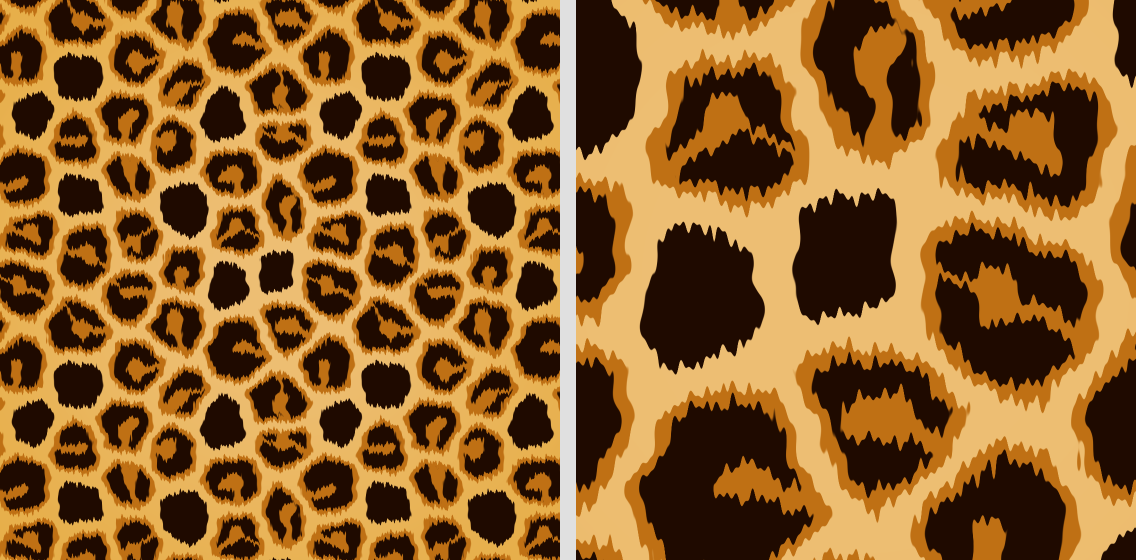
Left, the full canvas; right, a detail of the centre.
Reproduce this pattern procedurally as a WebGL 1 fragment shader.

```glsl
precision highp float;

uniform vec2 u_resolution;

const float TAU = 6.28318;
const float TILE = 0.5495;           // tile side in canvas units
const vec2 GRID = vec2(6.0, 5.0);    // rosettes per tile, even column count
const float JITTER = 0.46;
const float SIZE_SPREAD = 0.2;
const float SOLID_SHARE = 0.17;
const float GAP = 0.08;              // lengths below are in column widths
const float RIM = 0.085;
const float ROUNDING = 0.2;
const float FUR = 0.0032;            // hair length in tile units
const float WOBBLE = 0.0045;

const vec3 SAND = vec3(0.93, 0.745, 0.45);
const vec3 HONEY = vec3(0.905, 0.685, 0.29);
const vec3 TAN = vec3(0.75, 0.44, 0.08);
const vec3 UMBER = vec3(0.12, 0.04, 0.0);

// Wrapped cell hash, so every tile is identical
float hash(vec2 cell, float seed) {
  vec2 id = floor(mod(cell + 0.5, GRID));
  return fract(sin(dot(id, vec2(12.9898, 78.233)) + seed * 37.7) * 43758.5);
}

float smoothMin(float a, float b, float k) {
  float h = max(k - abs(a - b), 0.0) / k;
  return min(a, b) - h * h * k * 0.25;
}

// Jittered site of a cell: offset from p in column widths, and size weight
vec3 site(vec2 cell, vec2 p) {
  vec2 jitter = vec2(hash(cell, 1.0), hash(cell, 2.0)) - 0.5;
  vec2 center = cell + 0.5 + JITTER * jitter;
  center.y += 0.5 * mod(cell.x, 2.0) - 0.25;
  float weight = SIZE_SPREAD * (hash(cell, 3.0) - 0.5);
  if (hash(cell, 4.0) < SOLID_SHARE) weight -= 0.16;
  return vec3((center - p) * vec2(1.0, GRID.x / GRID.y), weight);
}

float power(vec3 s) {
  return dot(s.xy, s.xy) - s.z;
}

// Layered sines with whole frequencies: soft outline wobble and upright hairs
vec2 ruffle(vec2 t) {
  vec2 wobble = sin(TAU * (vec2(11.0, 9.0) * t.yx + vec2(4.0, -5.0) * t))
              + 0.6 * sin(TAU * (vec2(19.0, 22.0) * t.yx + vec2(-9.0, 7.0) * t) + 1.3);
  float hair = sin(TAU * (109.0 * t.x + 4.0 * t.y))
             + sin(TAU * (67.0 * t.x - 7.0 * t.y) + 1.0)
             + sin(TAU * (43.0 * t.x + 9.0 * t.y) + 2.0);
  return WOBBLE * wobble + vec2(0.0, FUR * hair);
}

// Channel from the middle of a rosette outwards
float channel(vec2 q, float angle, float halfWidth) {
  vec2 dir = vec2(cos(angle), sin(angle));
  return length(q - dir * clamp(dot(q, dir), 0.0, 1.0)) - halfWidth;
}

// Tan heart of a rosette, opened through its ring on one or two sides
float heart(vec2 q, vec2 cell) {
  float angle = -0.25 * TAU + 3.6 * (hash(cell, 5.0) - 0.5);
  float tilt = TAU * hash(cell, 6.0);
  vec2 r = vec2(cos(tilt) * q.x + sin(tilt) * q.y, cos(tilt) * q.y - sin(tilt) * q.x);
  float d = length(r * vec2(0.8, 1.25)) - mix(0.13, 0.21, hash(cell, 7.0));
  d = smoothMin(d, channel(q, angle, 0.065), 0.12);
  if (hash(cell, 8.0) < 0.4) {
    d = smoothMin(d, channel(q, angle + mix(1.8, 4.2, hash(cell, 9.0)), 0.03), 0.1);
  }
  return d;
}

// Signed insides of the tan patch (x) and of the dark marking (y)
vec2 rosette(vec2 p) {
  vec2 base = floor(p);
  vec2 cell = base;
  vec3 own = vec3(9.0, 9.0, 0.0);
  for (int j = -1; j <= 1; j++) {
    for (int i = -1; i <= 1; i++) {
      vec2 c = base + vec2(float(i), float(j));
      vec3 s = site(c, p);
      if (power(s) < power(own)) {
        own = s;
        cell = c;
      }
    }
  }
  // Rounded distance to the cell borders
  float border = 2.0;
  for (int j = -2; j <= 2; j++) {
    for (int i = -2; i <= 2; i++) {
      if (i != 0 || j != 0) {
        vec3 s = site(cell + vec2(float(i), float(j)), p);
        float d = 0.5 * (power(s) - power(own)) / length(s.xy - own.xy);
        border = smoothMin(border, d, ROUNDING);
      }
    }
  }
  if (hash(cell, 4.0) < SOLID_SHARE) return vec2(-1.0, border - GAP - 0.5 * RIM);
  float dark = smoothMin(border - GAP - RIM, heart(-own.xy, cell), 0.07);
  return vec2(border - GAP, dark);
}

vec3 coat(vec2 uv, float pixel) {
  vec2 t = uv / TILE;
  vec2 inside = rosette((t + ruffle(t)) * GRID);
  vec2 cover = smoothstep(-0.6 * pixel, 0.6 * pixel, inside);
  vec3 color = mix(SAND, HONEY, smoothstep(0.1, 0.7, length(uv - 0.5)));
  color = mix(color, TAN, cover.x);
  return mix(color, UMBER, cover.y);
}

void main() {
  float pixel = GRID.x / (TILE * u_resolution.y);
  vec3 sum = vec3(0.0);
  for (int k = 0; k < 4; k++) {
    vec2 shift = vec2(mod(float(k), 2.0), floor(float(k) * 0.5)) * 0.5 - 0.25;
    sum += coat((gl_FragCoord.xy + shift) / u_resolution.y, pixel);
  }
  gl_FragColor = vec4(sum * 0.25, 1.0);
}
```
